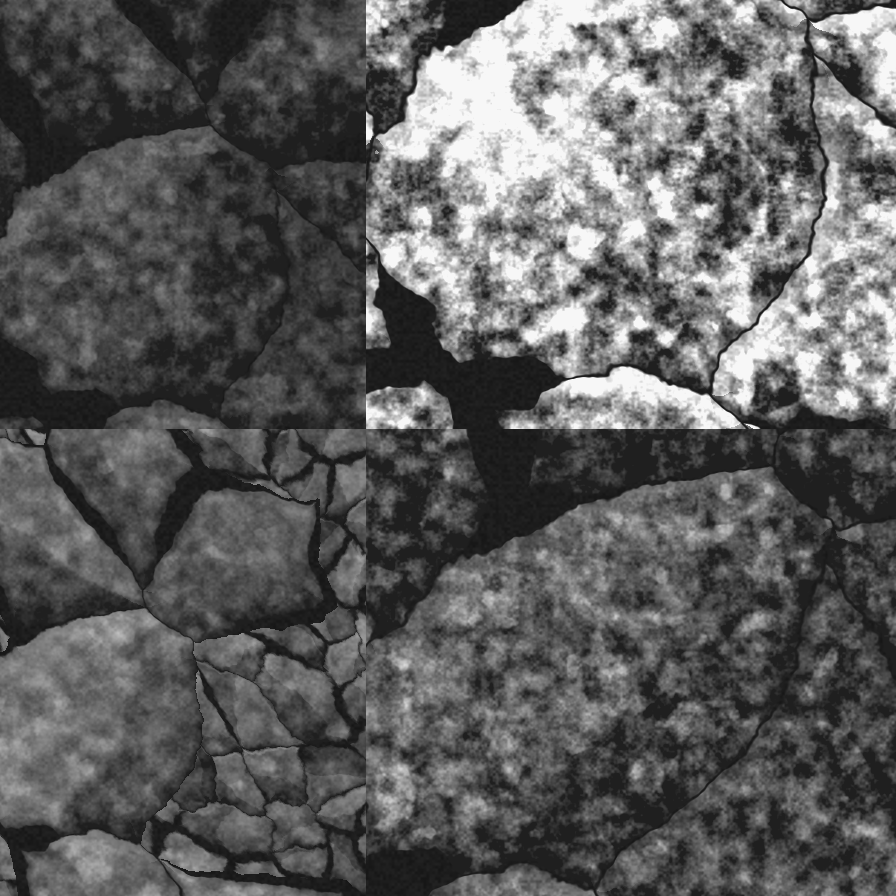
Write a WebGL 1 fragment shader that draws this texture.

```glsl
precision highp float;
uniform vec2 u_resolution;

// Four grey panels of broken stone: dark slabs, frosted boulder, rubble, speckled blocks.
// Rocks are warped Voronoi cells with facets, rim light and shadowed gaps;
// layered value noise adds mineral speckle, pale crust and veins.

struct Rock {
  float edge;   // distance to the nearest border, in cells
  vec2 normal;  // outward direction of that border
  vec2 local;   // position relative to the rock centre
  float id;     // random value of the rock
};

float hash(vec2 p) {
  return fract(sin(dot(p, vec2(127.1, 311.7))) * 43758.5453);
}

vec2 cellPoint(vec2 cell) {
  return 0.5 + 0.8 * (vec2(hash(cell), hash(cell + 57.3)) - 0.5);
}

float noise(vec2 p) {
  vec2 i = floor(p), f = fract(p);
  f = f * f * (3.0 - 2.0 * f);
  float low = mix(hash(i), hash(i + vec2(1.0, 0.0)), f.x);
  float high = mix(hash(i + vec2(0.0, 1.0)), hash(i + 1.0), f.x);
  return mix(low, high, f.y);
}

float fbm(vec2 p) {
  float sum = 0.0, amplitude = 0.53;
  for (int i = 0; i < 4; i++) {
    sum += amplitude * noise(p);
    p = mat2(1.6, 1.2, -1.2, 1.6) * p + 7.1;
    amplitude *= 0.5;
  }
  return sum;
}

// Voronoi rock with the distance and direction of its closest border.
Rock findRock(vec2 p) {
  vec2 base = floor(p), f = fract(p), nearest = vec2(0.0), home = vec2(0.0);
  float best = 8.0;
  for (int y = -1; y <= 1; y++) {
    for (int x = -1; x <= 1; x++) {
      vec2 cell = vec2(float(x), float(y));
      vec2 r = cell + cellPoint(base + cell) - f;
      if (dot(r, r) < best) { best = dot(r, r); nearest = r; home = cell; }
    }
  }
  Rock rock = Rock(8.0, vec2(0.0, 1.0), -nearest, hash(base + home + 13.7));
  for (int y = -2; y <= 2; y++) {
    for (int x = -2; x <= 2; x++) {
      vec2 cell = home + vec2(float(x), float(y));
      vec2 r = cell + cellPoint(base + cell) - f;
      vec2 across = r - nearest;
      if (dot(across, across) > 0.0001) {
        vec2 n = normalize(across);
        float d = dot(0.5 * (nearest + r), n);
        if (d < rock.edge) { rock.edge = d; rock.normal = n; }
      }
    }
  }
  return rock;
}

// Bends the straight cell borders into worn, chipped outlines.
vec2 roughen(vec2 p, float lean) {
  p.x += lean * p.y;
  vec2 bend = vec2(noise(p * 1.8), noise(p * 1.8 + 31.0)) - 0.5;
  vec2 chips = vec2(fbm(p * 9.0), fbm(p * 9.0 + 17.0)) - 0.5;
  return p + 0.28 * bend + 0.09 * chips;
}

// Light on the planes of one rock, around 1.
float facetLight(Rock rock, float strength) {
  float angle = 6.2832 * rock.id;
  float side = dot(rock.local, vec2(cos(angle), sin(angle))) - 0.12;
  float plane = smoothstep(-0.02, 0.03, side) - 0.35;
  float underside = smoothstep(0.25, 0.0, rock.edge) * max(-rock.normal.y, 0.0);
  float slope = dot(rock.local, vec2(-0.25, 0.45));
  return 1.0 + strength * (slope - 0.55 * plane + 0.7 * (rock.id - 0.5)) - 0.3 * underside;
}

// One panel: stone tone, speckle contrast, gap width, crust amount, share of rubble.
float stonePanel(vec2 uv, vec2 centre, float scale, float lean, float tone,
                 float contrast, float gap, float crust, float rubble) {
  vec2 p = roughen((uv - centre) * scale, lean) + 20.5;
  Rock rock = findRock(p);
  if (rock.id < rubble) {
    p = roughen(p * 3.2, 0.2);
    scale *= 3.2;
    rock = findRock(p);
  }
  float speckle = fbm(uv * 58.0 + scale) - 0.5;
  float grain = noise(uv * 310.0) - 0.5;
  float flecks = smoothstep(0.57, 0.74, fbm(uv * 42.0 + 60.0));
  float value = tone * facetLight(rock, 0.55) + contrast * (speckle + 0.22 * grain + 0.28 * flecks);

  // Pale crust: broad patches, thin veins and upper rims.
  float patches = smoothstep(0.42, 0.66, fbm(uv * 11.0 + 4.0));
  float vein = smoothstep(0.05, 0.0, abs(fbm(uv * 6.5 + 9.0) - 0.5));
  float rim = smoothstep(0.075, 0.01, rock.edge + 0.12 * speckle) * max(rock.normal.y, 0.0);
  value += crust * (0.32 * patches + 0.25 * vein) + (0.14 + 0.6 * crust) * rim;

  // Gaps open and close along the borders and cast a soft shadow.
  float opening = gap * smoothstep(0.3, 0.7, noise(p * 1.4 + 9.0)) + 0.006;
  float pixel = 1.5 * scale / u_resolution.x;
  float solid = smoothstep(opening - pixel, opening + pixel, rock.edge);
  value *= mix(0.72, 1.0, smoothstep(opening, opening + 0.06, rock.edge));
  return mix(0.11 + 0.05 * grain, max(value, 0.12), solid);
}

void main() {
  vec2 uv = gl_FragCoord.xy / u_resolution;
  bool left = uv.x < 0.409, top = uv.y > 0.521;
  float grey;
  if (top && left) grey = stonePanel(uv, vec2(0.13, 0.66), 4.2, 0.3, 0.23, 0.42, 0.1, 0.0, 0.0);
  else if (top) grey = stonePanel(uv, vec2(0.63, 0.75), 2.8, 0.25, 0.42, 1.35, 0.08, 1.0, 0.0);
  else if (left) grey = stonePanel(uv, vec2(0.07, 0.16), 5.2, 0.25, 0.34, 0.38, 0.07, 0.06, 0.5);
  else grey = stonePanel(uv, vec2(0.58, 0.19), 2.9, -0.15, 0.27, 0.75, 0.1, 0.04, 0.0);
  gl_FragColor = vec4(vec3(clamp(grey, 0.0, 0.97)), 1.0);
}
```
